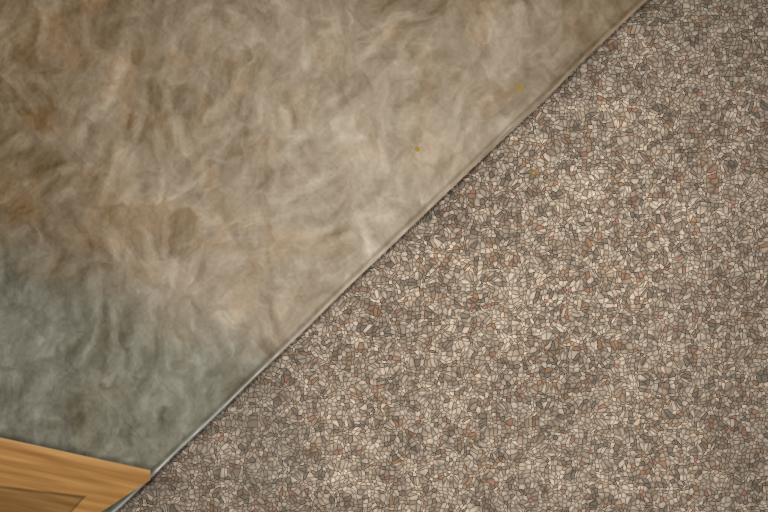
Reproduce this texture procedurally as a Shadertoy shader.

```glsl
float hash(vec2 p) {
    return fract(sin(dot(p, vec2(127.1, 311.7))) * 43758.5453);
}

float noise(vec2 p) {
    vec2 i = floor(p), f = fract(p);
    f = f * f * (3.0 - 2.0 * f);
    return mix(mix(hash(i), hash(i + vec2(1, 0)), f.x),
               mix(hash(i + vec2(0, 1)), hash(i + vec2(1, 1)), f.x), f.y);
}

float fbm(vec2 p) {
    float sum = 0.0, amp = 0.5;
    for (int i = 0; i < 5; i++) {
        sum += amp * noise(p);
        p = mat2(1.6, 1.2, -1.2, 1.6) * p + 7.3;
        amp *= 0.5;
    }
    return sum;
}

// xy: cell id, z: nearest distance, w: gap to the second nearest
vec4 voronoi(vec2 p) {
    vec2 base = floor(p), id = base;
    float near = 9.0, next = 9.0;
    for (int y = -1; y <= 1; y++)
    for (int x = -1; x <= 1; x++) {
        vec2 cell = base + vec2(x, y);
        float r = length(cell + 0.1 + 0.8 * vec2(hash(cell), hash(cell + 41.7)) - p);
        if (r < near) { next = near; near = r; id = cell; }
        else next = min(next, r);
    }
    return vec4(id, near, next - near);
}

// Trowelled patches, each with its own streak direction
float trowel(vec2 p, float scale) {
    vec2 warp = vec2(fbm(p * 14.0), fbm(p * 14.0 + 31.0)) - 0.5;
    vec4 patchCell = voronoi((p + 0.12 * warp) * scale);
    float a = 0.2 + 1.9 * hash(patchCell.xy + 5.0);
    vec2 q = mat2(cos(a), -sin(a), sin(a), cos(a)) * (p + 0.05 * warp);
    float streak = fbm(q * vec2(18, 50) + patchCell.xy * 3.7) - 0.48;
    float tone = hash(patchCell.xy + 9.0) - 0.5;
    return (streak * 0.34 + tone * 0.09) * smoothstep(0.0, 0.2, patchCell.w);
}

vec3 vinyl(vec2 p, float along, float d) {
    vec3 col = mix(vec3(0.465, 0.395, 0.305), vec3(0.665, 0.605, 0.52),
                   smoothstep(0.78, 0.08, length((p - vec2(0.70, 0.58)) * vec2(0.9, 1.0))));
    float cool = smoothstep(0.06, -0.12, p.y - 0.56 + 0.42 * p.x) * smoothstep(0.64, 0.56, along);
    col = mix(col, vec3(0.475, 0.465, 0.405), cool * 0.9);
    col *= 1.0 - 0.12 * cool * smoothstep(0.3, 0.0, p.x);

    // Square tiles laid parallel to the threshold
    vec2 tile = vec2((along - 0.59) / 0.29, (d - 0.26) / 0.25);
    vec2 seam = abs(fract(tile + 0.5) - 0.5) * vec2(0.29, 0.25);
    col += 0.04 * (hash(floor(tile) + 3.0) - 0.5);
    col -= 0.06 * smoothstep(0.595, 0.585, along) * smoothstep(0.33, 0.42, d)
                * smoothstep(0.3, 0.5, along);
    col -= 0.015 * smoothstep(0.004, 0.0, min(seam.x, seam.y));

    float relief = trowel(p, 7.0) + 0.7 * trowel(p + 3.1, 14.0);
    col += relief * vec3(0.72, 0.74, 0.76);
    float rust = smoothstep(0.45, 0.75, fbm(p * 17.0 + 12.0));
    col += rust * vec3(0.02, 0.0, -0.02) * (1.0 - 0.5 * cool);
    return col + 0.035 * (noise(p * 170.0) - 0.5);
}

vec3 carpet(vec2 p, float d) {
    vec2 wobble = vec2(noise(p * 60.0), noise(p * 60.0 + 17.0)) * 0.012;
    vec4 loop = voronoi((p + wobble) * 125.0);
    float kind = hash(loop.xy + 2.0), shade = hash(loop.xy + 8.0);
    vec3 yarn = mix(vec3(0.54, 0.465, 0.39), vec3(0.75, 0.685, 0.605), shade);
    yarn = mix(yarn, vec3(0.56, 0.42, 0.325), 0.8 * step(0.93, kind));
    yarn = mix(yarn, vec3(0.46, 0.41, 0.355), 0.85 * step(kind, 0.14));
    yarn *= mix(0.79, 1.02, smoothstep(0.0, 0.45, loop.w)) * (1.06 - 0.16 * loop.z);
    yarn *= 0.91 + 0.18 * noise(p * 75.0);

    // Broad wear, soil near the threshold, and light falloff
    float light = 0.91 + 0.24 * fbm(p * vec2(9, 14));
    light *= 1.03 - 0.24 * smoothstep(0.3, 0.95, length(p - vec2(0.9, 0.42)));
    light *= 1.0 - 0.12 * smoothstep(-0.06, 0.0, d);
    yarn *= light;
    float soil = smoothstep(0.17, 0.0, length(p - vec2(0.52, 0.12))) * fbm(p * 16.0);
    return mix(yarn, vec3(0.32, 0.31, 0.29), soil * 0.6);
}

vec3 wood(vec2 p) {
    float grain = fbm(vec2(p.x * 7.0, (p.y + 0.22 * p.x) * 110.0));
    vec3 col = mix(vec3(0.52, 0.35, 0.18), vec3(0.76, 0.58, 0.35), grain);
    float panel = max(p.y - 0.049 + 0.12 * p.x, p.x - 0.165 - 0.9 * (p.y - 0.03));
    col *= mix(0.8, 1.0, smoothstep(-0.004, 0.004, panel));
    col *= 1.0 - 0.25 * smoothstep(0.005, 0.0, abs(panel));
    float topEdge = 0.146 - 0.218 * p.x - p.y;
    return col + 0.07 * smoothstep(0.018, 0.004, topEdge);
}

void mainImage(out vec4 fragColor, in vec2 fragCoord) {
    vec2 p = fragCoord / iResolution.y;
    float px = 1.0 / iResolution.y;
    float along = dot(p, vec2(0.721, 0.693));
    float d = dot(p - vec2(0.225, 0.0), vec2(-0.693, 0.721));
    d += 0.003 * (noise(vec2(along * 9.0, 2.0)) - 0.5);

    vec3 col = mix(carpet(p, d), vinyl(p, along, d), smoothstep(-px, px, d));

    // Threshold strip: cool and bright below, warm and dull above
    vec3 strip = mix(vec3(0.73, 0.73, 0.72), vec3(0.75, 0.65, 0.56), smoothstep(0.4, 0.8, along));
    strip = mix(strip, vec3(0.59, 0.50, 0.40), smoothstep(0.9, 1.25, along));
    strip *= 0.86 + 0.25 * noise(vec2(along * 60.0, 4.0));
    col *= 1.0 - 0.14 * smoothstep(0.007, 0.0, abs(d - 0.010));
    col = mix(col, strip, 0.85 * smoothstep(0.002 + px, 0.002 - px, abs(d - 0.003)));
    col *= 1.0 - 0.32 * smoothstep(0.003 + px, 0.0, abs(d + 0.003));

    // Stray yellow flecks
    float fleck = smoothstep(0.007, 0.003, length(p - vec2(0.815, 0.709)));
    fleck += 0.4 * smoothstep(0.013, 0.003, length(p - vec2(1.015, 0.828)));
    fleck += 0.5 * smoothstep(0.011, 0.003, length(p - vec2(1.043, 0.664)));
    col = mix(col, vec3(0.65, 0.51, 0.13), 0.8 * fleck);

    // Cabinet door corner with its contact shadow
    float door = max(dot(p - vec2(0.293, 0.082), vec2(0.213, 0.977)),
                     dot(p - vec2(0.293, 0.062), vec2(0.545, -0.838)));
    door = max(door, p.x - 0.294);
    col *= 1.0 - 0.3 * smoothstep(0.014, 0.0, door);
    col = mix(col, wood(p), smoothstep(px, -px, door));

    fragColor = vec4(clamp(col, 0.0, 1.0), 1.0);
}
```
